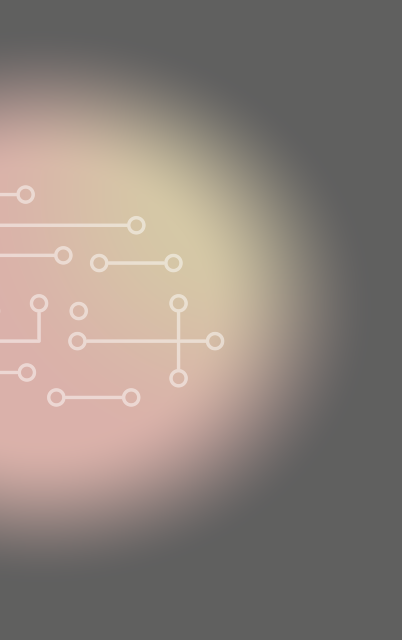
Write a Shadertoy shader that draws this background.

```glsl
const vec3 SLATE = vec3(0.376, 0.375, 0.374);
const vec3 ROSE = vec3(0.855, 0.695, 0.665);
const vec3 SAND = vec3(0.835, 0.785, 0.650);
const float LINE_HALF = 0.0027;
const float RING_RADIUS = 0.0118;

float segmentDistance(vec2 p, vec2 a, vec2 b) {
    vec2 ab = b - a;
    float t = clamp(dot(p - a, ab) / max(dot(ab, ab), 1e-6), 0.0, 1.0);
    return length(p - a - ab * t);
}

float ringDistance(vec2 p, vec2 center, float radius, float halfWidth) {
    return abs(length(p - center) - radius) - halfWidth;
}

// A line joining two rings, kept clear of their hollow centers
float linkDistance(vec2 p, vec2 a, vec2 b, float radius, float halfWidth) {
    float hollow = radius - min(length(p - a), length(p - b));
    float line = max(segmentDistance(p, a, b) - halfWidth, hollow);
    float rings = min(ringDistance(p, a, radius, halfWidth),
                      ringDistance(p, b, radius, halfWidth));
    return min(line, rings);
}

float circuitDistance(vec2 p) {
    // Start and end of each link; equal ends give a lone ring
    const vec4 links[10] = vec4[10](
        vec4(-0.100, 0.696, 0.040, 0.696),
        vec4(-0.100, 0.648, 0.213, 0.648),
        vec4(-0.100, 0.601, 0.099, 0.601),
        vec4( 0.155, 0.589, 0.271, 0.589),
        vec4( 0.279, 0.526, 0.279, 0.409),
        vec4( 0.121, 0.467, 0.336, 0.467),
        vec4(-0.100, 0.418, 0.042, 0.418),
        vec4( 0.088, 0.379, 0.205, 0.379),
        vec4( 0.123, 0.514, 0.123, 0.514),
        vec4(-0.014, 0.514, -0.014, 0.514)
    );
    float d = 1.0;
    for (int i = 0; i < 10; i++) {
        d = min(d, linkDistance(p, links[i].xy, links[i].zw, RING_RADIUS, LINE_HALF));
    }

    // Elbow with a single ring on top
    vec2 top = vec2(0.061, 0.526);
    vec2 corner = vec2(0.061, 0.467);
    float stem = segmentDistance(p, top - vec2(0.0, RING_RADIUS), corner);
    float arm = segmentDistance(p, corner, vec2(-0.1, corner.y));
    d = min(d, min(stem, arm) - LINE_HALF);
    return min(d, ringDistance(p, top, RING_RADIUS, LINE_HALF));
}

// Soft ellipse, warm yellow at upper right and rose elsewhere
vec3 glowBackground(vec2 p, vec2 center, vec2 radii) {
    float spread = length((p - center) / radii);
    float glow = 1.0 - smoothstep(0.60, 1.25, spread);
    float warmth = 1.0 - smoothstep(0.08, 0.42, length(p - vec2(0.365, 0.70)));
    return mix(SLATE, mix(ROSE, SAND, warmth), glow);
}

void mainImage(out vec4 fragColor, in vec2 fragCoord) {
    vec2 p = fragCoord / iResolution.y;
    float pixel = 1.0 / iResolution.y;
    vec3 color = glowBackground(p, vec2(0.065, 0.521), vec2(0.417, 0.349));

    // Translucent white circuit
    float ink = 1.0 - smoothstep(-0.6 * pixel, 0.6 * pixel, circuitDistance(p));
    color = mix(color, vec3(1.0), 0.48 * ink);
    fragColor = vec4(color, 1.0);
}
```
